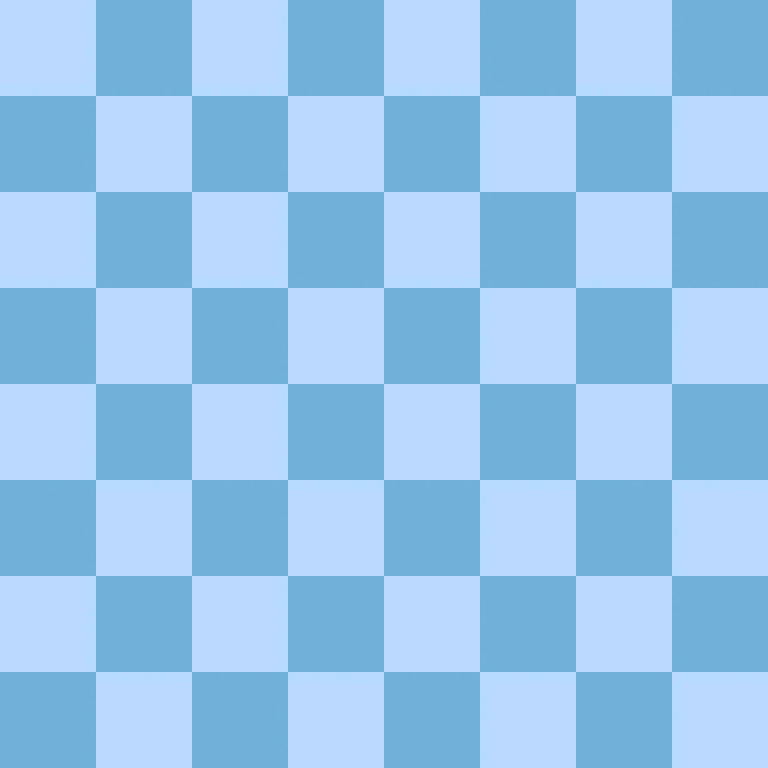
Give the GLSL for this pattern, as a Shadertoy shader.

```glsl
// Two-tone blue checkerboard with faint tinted fringes along alternate grid lines.
#define GRID 8.0
#define DARK vec3(0.440, 0.692, 0.852)
#define LIGHT vec3(0.735, 0.852, 1.000)
#define FRINGE vec3(0.700, 0.860, 0.990)
#define FRINGE_WIDTH 0.11
#define FRINGE_AMOUNT 0.6
#define NOISE_SCALE 14.0
#define DARK_VARIATION 0.006

vec2 hashGradient(vec2 cell) {
    float angle = 6.2832 * fract(sin(dot(cell, vec2(127.1, 311.7))) * 4375.85);
    return vec2(cos(angle), sin(angle));
}

float gradientNoise(vec2 p) {
    vec2 i = floor(p), f = fract(p);
    vec2 u = f * f * f * (f * (f * 6.0 - 15.0) + 10.0);
    vec2 e = vec2(0.0, 1.0);
    float low = mix(dot(hashGradient(i), f),
                    dot(hashGradient(i + e.yx), f - e.yx), u.x);
    float high = mix(dot(hashGradient(i + e.xy), f - e.xy),
                     dot(hashGradient(i + e.yy), f - e.yy), u.x);
    return mix(low, high, u.y);
}

// Signed square wave: +1 in even cells, -1 in odd cells, one pixel wide edges.
vec2 squareWave(vec2 p, vec2 pixel) {
    vec2 triangle = abs(mod(p - 0.5, 2.0) - 1.0) - 0.5;
    return clamp(2.0 * triangle / pixel, -1.0, 1.0);
}

// Thin bands on the outer side of every odd grid line, mirrored about the centre.
float fringeMask(vec2 p, vec2 pixel) {
    vec2 outward = mod(abs(p - 0.5 * GRID), 2.0) - 1.0;
    vec2 band = smoothstep(-0.5 * pixel, 0.5 * pixel, outward)
              * (1.0 - smoothstep(FRINGE_WIDTH - pixel, FRINGE_WIDTH + pixel, outward));
    return max(band.x, band.y);
}

void mainImage(out vec4 fragColor, in vec2 fragCoord) {
    vec2 p = GRID * fragCoord / iResolution.xy;
    vec2 pixel = GRID / iResolution.xy;
    float grain = gradientNoise(p * NOISE_SCALE);
    float fringe = fringeMask(p, pixel);

    // Cell colours, disturbed only inside the fringes
    float strength = clamp(FRINGE_AMOUNT + 0.6 * grain, 0.0, 1.0);
    vec3 light = mix(LIGHT, FRINGE, fringe * strength);
    vec3 dark = DARK + DARK_VARIATION * fringe * grain;

    // The lower left cell is dark
    vec2 wave = squareWave(p, pixel);
    float darkness = 0.5 + 0.5 * wave.x * wave.y;
    fragColor = vec4(mix(light, dark, darkness), 1.0);
}
```
